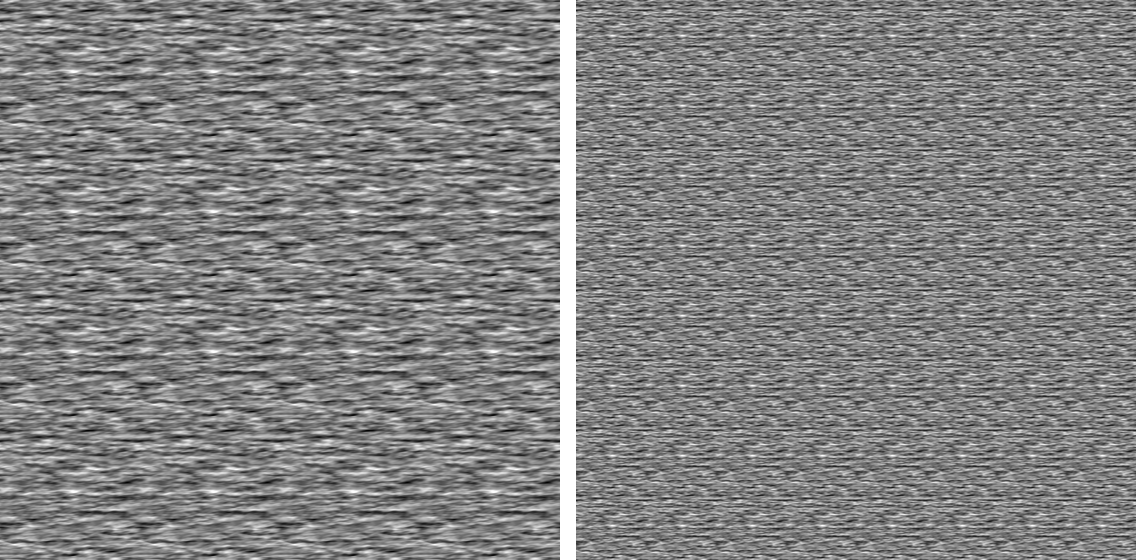
Left: one tile. Right: repeated 2 by 2.
Give the GLSL for this texture, as a WebGL 1 fragment shader.

```glsl
precision highp float;
// Grey brushed grain: long flat light and dark streaks with fine grit, in a 4 by 4 tiling.

uniform vec2 u_resolution;

#define REPEATS 4.0
#define OCTAVES 5
#define BASE_CELLS vec2(4.0, 19.0)
#define CELL_GROWTH vec2(1.65, 1.45)
#define PEAK_OCTAVE 1.4
#define FALLOFF 0.17
#define PATCH_CELLS vec2(4.0, 12.0)
#define PATCHINESS 0.8
#define GRIT_OCTAVE 1.5     // finer octaves lean to the right
#define MID_GREY 0.5
#define CONTRAST 0.4
#define SEED 5.9

const float TAU = 6.2831853;
const vec2 SLOPE_BIAS = vec2(0.7, 1.2);   // steeper up and down than sideways

float hash(vec2 p) {
  return fract(sin(dot(p, vec2(127.1, 311.7))) * 43758.5453);
}

// Slope at one lattice corner, wrapped to the cell count
float cornerSlope(vec2 corner, vec2 offset, vec2 cells, float seed) {
  vec2 wrapped = floor(mod(corner + 0.5, cells));
  float angle = TAU * hash(wrapped + seed);
  return dot(SLOPE_BIAS * vec2(cos(angle), sin(angle)), offset);
}

// Gradient noise that repeats after the given number of cells
float wrappedNoise(vec2 p, vec2 cells, float seed) {
  vec2 i = floor(p);
  vec2 f = p - i;
  vec2 blend = f * f * f * (f * (f * 6.0 - 15.0) + 10.0);
  vec2 e = vec2(1.0, 0.0);
  float a = cornerSlope(i, f, cells, seed);
  float b = cornerSlope(i + e.xy, f - e.xy, cells, seed);
  float c = cornerSlope(i + e.yx, f - e.yx, cells, seed);
  float d = cornerSlope(i + e.xx, f - e.xx, cells, seed);
  return mix(mix(a, b, blend.x), mix(c, d, blend.x), blend.y);
}

// Stretched octaves, strongest at the middle sizes
float streaks(vec2 tile) {
  float sum = 0.0;
  for (int i = 0; i < OCTAVES; i++) {
    float octave = float(i);
    vec2 cells = floor(BASE_CELLS * pow(CELL_GROWTH, vec2(octave)));
    float fromPeak = octave - PEAK_OCTAVE;
    float weight = exp(-FALLOFF * fromPeak * fromPeak);

    // A shear by a whole tile keeps the wrap
    vec2 leaning = tile - vec2(step(GRIT_OCTAVE, octave) * tile.y, 0.0);
    vec2 shift = vec2(0.37, 0.61) * octave;
    sum += weight * wrappedNoise(leaning * cells + shift, cells, SEED + 17.3 * octave);
  }
  return sum;
}

void main() {
  vec2 tile = fract(gl_FragCoord.xy / u_resolution * REPEATS);

  // Some patches are rougher than others
  float strength = 1.0 + PATCHINESS * wrappedNoise(tile * PATCH_CELLS, PATCH_CELLS, SEED);

  float grey = MID_GREY + CONTRAST * strength * streaks(tile);
  gl_FragColor = vec4(vec3(clamp(grey, 0.0, 1.0)), 1.0);
}
```
